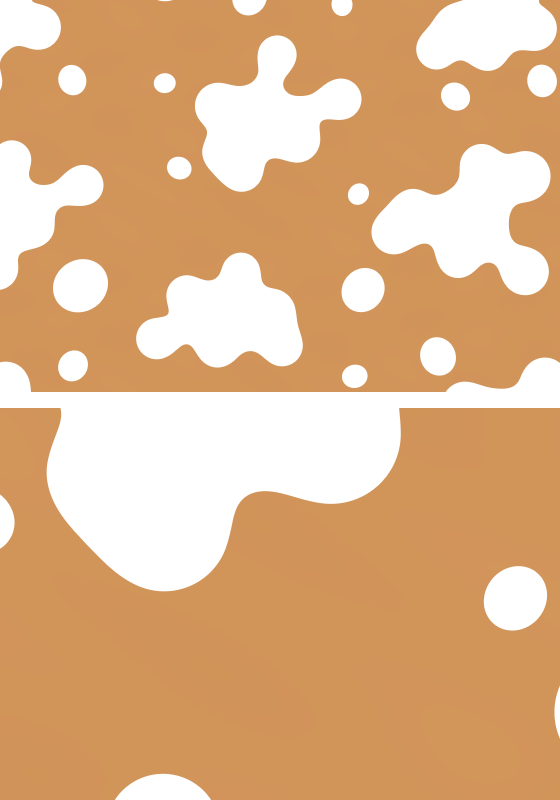
Top: the whole. Bottom: its middle third, enlarged.
This pattern is drawn by a Shadertoy shader. Its source:

```glsl
// White rounded splats and loose oval dots scattered over warm caramel.
// Splats are smoothly joined lobes in staggered, jittered columns; dots fill
// the gaps of a finer grid and shrink or vanish where a splat is too close.

const float TAU = 6.28318;
const vec2 SPLAT_CELL = vec2(0.63, 0.50);
const float DOT_CELL = 0.24;

vec2 hash2(vec2 c) {
    vec3 q = fract(c.xyx * vec3(0.1031, 0.1030, 0.0973));
    q += dot(q, q.yzx + 33.33);
    return fract((q.xx + q.yz) * q.zy);
}

mat2 rotation(float a) {
    return mat2(cos(a), sin(a), -sin(a), cos(a));
}

float smoothUnion(float a, float b, float k) {
    float h = max(k - abs(a - b), 0.0) / k;
    return min(a, b) - h * h * k * 0.25;
}

float segmentDistance(vec2 p, vec2 end) {
    return length(p - end * clamp(dot(p, end) / dot(end, end), 0.0, 1.0));
}

// One splat: a core disc with six arms, each ending in a round lobe
float splat(vec2 p, vec2 id) {
    vec2 shape = hash2(id + 71.0);
    float size = mix(0.72, 1.10, shape.x);
    vec2 stretch = vec2(mix(1.1, 1.4, fract(shape.y * 5.0)), 0.87);
    mat2 tilt = rotation((shape.y - 0.5) * 1.2);
    float d = length(p) - 0.095 * size;
    for (int i = 0; i < 6; i++) {
        vec2 rnd = hash2(id * 7.0 + float(i) * 13.7 + 5.0);
        float angle = (float(i) + shape.y + (rnd.x - 0.5) * 0.75) * TAU / 6.0;
        float reach = mix(0.09, 0.20, rnd.y) * size;
        vec2 tip = tilt * (vec2(cos(angle), sin(angle)) * stretch * reach);
        float lobe = length(p - tip) - mix(0.046, 0.066, fract(rnd.x * 9.0)) * sqrt(size);
        float arm = segmentDistance(p, tip) - 0.030;
        d = smoothUnion(d, smoothUnion(lobe, arm, 0.04), 0.05);
    }
    return d;
}

// Distance to the nearest splat, capped at 0.14
float splatField(vec2 p) {
    float d = 0.14;
    float column = floor(p.x / SPLAT_CELL.x);
    for (int i = -1; i <= 1; i++) {
        float x = column + float(i);
        float stagger = 0.5 * mod(x, 2.0);
        float row = floor(p.y / SPLAT_CELL.y - stagger);
        for (int j = -1; j <= 1; j++) {
            vec2 id = vec2(x, row + float(j));
            vec2 centre = (id + 0.5 + vec2(0.0, stagger)) * SPLAT_CELL;
            centre += (hash2(id + 23.0) - 0.5) * vec2(0.10, 0.05);
            if (length(p - centre) < 0.5) d = min(d, splat(p - centre, id));
        }
    }
    return d;
}

// Slightly oval dots that keep clear of the splats
float dotField(vec2 p) {
    float d = 0.14;
    vec2 cell = floor(p / DOT_CELL);
    for (int j = -1; j <= 1; j++)
    for (int i = -1; i <= 1; i++) {
        vec2 id = cell + vec2(i, j);
        vec2 rnd = hash2(id + 47.0);
        vec2 centre = (id + 0.5) * DOT_CELL + (hash2(id + 11.0) - 0.5) * 0.08;
        vec2 q = p - centre;
        if (length(q) > 0.1) continue;
        float radius = min(mix(0.026, 0.076, rnd.x), splatField(centre) - 0.035);
        if (radius < 0.024) continue;
        q = rotation(rnd.y * TAU) * q * vec2(1.05, 0.95);
        d = min(d, length(q) - radius);
    }
    return d;
}

void mainImage(out vec4 fragColor, in vec2 fragCoord) {
    vec2 p = fragCoord / iResolution.y + vec2(-0.30, 0.06);

    // Caramel ground with a barely visible mottling
    vec3 caramel = vec3(0.82, 0.58, 0.35);
    caramel += 0.003 * sin(p.x * 17.0 + 2.0 * sin(p.y * 11.0)) * sin(p.y * 23.0 + p.x * 7.0);

    // White shapes; the outline stays crisp where the field flattens in creases
    float d = min(splatField(p), dotField(p));
    float slope = length(vec2(dFdx(d), dFdy(d)));
    float edge = clamp(slope, 0.15 / iResolution.y, 1.1 / iResolution.y);
    vec3 color = mix(vec3(1.0), caramel, clamp(0.5 + d / edge, 0.0, 1.0));
    fragColor = vec4(color, 1.0);
}
```
